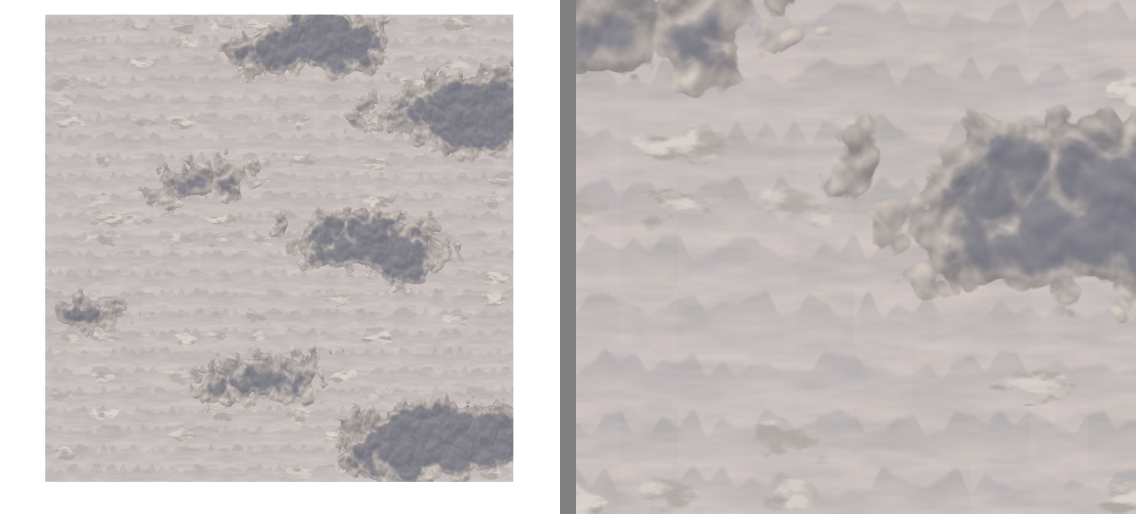
Left, the full canvas; right, a detail of the centre.
Write a Shadertoy shader that draws this texture.

```glsl
#define PANEL_MIN vec2(0.0807, 0.0624)
#define PANEL_MAX vec2(0.9167, 0.9716)
#define TILES 24.0
#define CLOUDS 7
#define CLOUD_START 0.85
#define CLOUD_FLATNESS 0.55
#define PUFFS 26.0
#define PUFF_DEPTH 0.08
#define WISP_GRID vec2(12.0, 24.0)
#define WISP_SHARE 0.22

const vec3 PAPER = vec3(1.0);
const vec3 PALE_SKY = vec3(0.815, 0.777, 0.765);
const vec3 HAZE = vec3(0.712, 0.692, 0.697);
const vec3 CREAM = vec3(0.83, 0.79, 0.755);
const vec3 WISP_LIGHT = vec3(0.87, 0.85, 0.82);
const vec3 WISP_SHADE = vec3(0.66, 0.63, 0.61);
const vec3 RIM_SHADE = vec3(0.55, 0.53, 0.535);
const vec3 CORE_DARK = vec3(0.465, 0.467, 0.51);
const vec3 CORE_LIGHT = vec3(0.57, 0.56, 0.585);

vec2 hash2(vec2 p) {
    vec3 q = fract(p.xyx * vec3(0.1031, 0.1030, 0.0973));
    q += dot(q, q.yzx + 33.33);
    return fract((q.xx + q.yz) * q.zy);
}

// Value noise that wraps after a whole number of cells
float noise(vec2 p, vec2 cells) {
    p *= cells;
    vec2 i = floor(p), f = fract(p);
    f = f * f * (3.0 - 2.0 * f);
    vec2 a = mod(i, cells), b = mod(i + 1.0, cells);
    return mix(mix(hash2(a).x, hash2(vec2(b.x, a.y)).x, f.x),
               mix(hash2(vec2(a.x, b.y)).x, hash2(b).x, f.x), f.y);
}

float fbm(vec2 p, vec2 cells) {
    float sum = 0.0, weight = 0.5;
    for (int i = 0; i < 4; i++) {
        sum += weight * noise(p, cells);
        cells *= 2.0;
        weight *= 0.5;
    }
    return sum / 0.9375;
}

// Rounded bumps around jittered points
float puff(vec2 p, float cells) {
    p *= cells;
    vec2 i = floor(p), f = fract(p);
    float nearest = 1.0;
    for (int y = -1; y <= 1; y++)
    for (int x = -1; x <= 1; x++) {
        vec2 o = vec2(x, y);
        nearest = min(nearest, length(o + hash2(mod(i + o, cells)) - f));
    }
    return 1.0 - nearest;
}

float billow(vec2 p) {
    p += 0.012 * (vec2(noise(p, vec2(40.0)), noise(p.yx, vec2(40.0))) - 0.5);
    return 0.55 * puff(p, PUFFS) + 0.3 * puff(p, PUFFS * 2.0)
         + 0.15 * puff(p, PUFFS * 4.0);
}

// Patchwork of hazy banks with scalloped tops
vec3 skyColor(vec2 p) {
    vec2 tile = floor(p * TILES), f = fract(p * TILES);
    float crest = 0.4 + 0.5 * noise(vec2(p.x, tile.y / TILES), vec2(96.0, TILES));
    float bank = smoothstep(crest + 0.12, crest, f.y) * f.y;
    float streak = fbm(p, vec2(36.0, 144.0)) - 0.5;
    float tone = hash2(tile + 71.0).x - 0.5;
    return mix(PALE_SKY, HAZE, clamp(0.27 + 0.7 * bank + 0.9 * streak, 0.0, 1.0))
         + tone * vec3(0.018, 0.016, 0.022);
}

// Small bright shreds, some cells only
vec3 addWisps(vec3 color, vec2 p) {
    vec2 cell = floor(p * WISP_GRID), f = fract(p * WISP_GRID);
    vec2 seed = hash2(cell + 19.0);
    vec2 q = (f - 0.5 - 0.2 * (seed.yx - 0.5)) / vec2(0.42, 0.38);
    float shape = 1.0 - length(q) + 1.8 * (fbm(p, vec2(48.0, 72.0)) - 0.5);
    float cover = smoothstep(0.1, 0.5, shape) * step(seed.x, WISP_SHARE);
    float light = smoothstep(0.3, 0.7, fbm(p, vec2(50.0, 120.0)) + 0.15 * q.y);
    return mix(color, mix(WISP_SHADE, WISP_LIGHT, light), cover * (0.45 + 0.4 * seed.y));
}

// Flat-bottomed clouds, larger towards the right
float cloudBody(vec2 p) {
    float body = -1.0;
    for (int i = 0; i < CLOUDS; i++) {
        float k = float(i);
        vec2 center = vec2(fract(CLOUD_START + k * 0.618), (k + 0.5) / float(CLOUDS));
        vec2 size = (0.05 + 0.19 * center.x) * vec2(1.0, CLOUD_FLATNESS);
        vec2 q = (p - center) / size;
        q.y *= q.y < 0.0 ? 1.4 : 1.0;
        body = max(body, (1.0 - length(q)) * size.y);
    }
    return body;
}

vec3 addClouds(vec3 color, vec2 p) {
    float height = billow(p);
    float relief = height - billow(p + vec2(-0.003, 0.008));
    float depth = cloudBody(p) + 0.12 * (fbm(p, vec2(9.0)) - 0.5)
                + PUFF_DEPTH * (height - 0.55);
    float light = clamp(0.42 + 1.7 * relief + 0.5 * (fbm(p, vec2(60.0)) - 0.5), 0.0, 1.0);
    float core = smoothstep(0.022, 0.042, depth - 0.02 * (light - 0.4));
    vec3 cloud = mix(mix(RIM_SHADE, CREAM, light), mix(CORE_DARK, CORE_LIGHT, light), core);
    return mix(color, cloud, smoothstep(-0.002, 0.005, depth));
}

void mainImage(out vec4 fragColor, in vec2 fragCoord) {
    vec2 uv = fragCoord / iResolution.xy;
    vec2 p = (uv - PANEL_MIN) / (PANEL_MAX - PANEL_MIN);
    vec3 color = addClouds(addWisps(skyColor(p), p), p);

    // White border with a smoothed edge
    vec2 inside = min(uv - PANEL_MIN, PANEL_MAX - uv) * iResolution.xy;
    vec2 edge = clamp(inside + 0.5, 0.0, 1.0);
    fragColor = vec4(mix(PAPER, color, edge.x * edge.y), 1.0);
}
```
